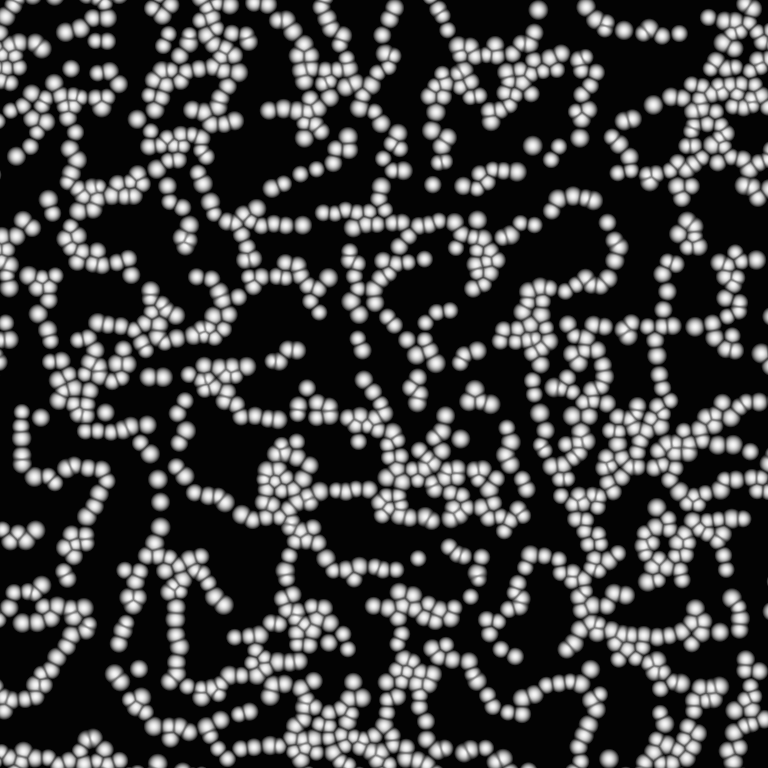
A Shadertoy shader for this pattern:

```glsl
#define GRAIN_ROWS 60.0      // grain rows per canvas height
#define GRAIN_RADIUS 0.75    // in row heights
#define RADIUS_SPREAD 0.2
#define JITTER 0.62
#define CHAIN_SCALE 11.0     // frequency of the chain network
#define CHAIN_WIDTH 0.12
#define DROPOUT 0.07         // share of grains missing from chains
#define STRAYS 0.025         // share of loose grains in the gaps
#define CREASE_WIDTH 0.45
#define CREASE_LEVEL 0.66
#define PEAK 0.97
#define BACKGROUND 0.01

vec2 hash2(vec2 p) {
    vec3 q = fract(p.xyx * vec3(0.1031, 0.1030, 0.0973));
    q += dot(q, q.yzx + 33.33);
    return fract((q.xx + q.yz) * q.zy);
}

// Slope contribution of one lattice corner
float corner(vec2 cell, vec2 offset) {
    float angle = 6.2832 * hash2(cell + 71.0).x;
    return dot(vec2(cos(angle), sin(angle)), offset);
}

float gradientNoise(vec2 p) {
    vec2 i = floor(p), f = fract(p);
    vec2 u = f * f * f * (f * (f * 6.0 - 15.0) + 10.0);
    vec2 e = vec2(1.0, 0.0);
    float low = mix(corner(i, f), corner(i + e, f - e), u.x);
    float high = mix(corner(i + e.yx, f - e.yx), corner(i + 1.0, f - 1.0), u.x);
    return mix(low, high, u.y);
}

// Zero along winding lines, which become chains of grains
float chainField(vec2 p) {
    p = mat2(0.84, 0.54, -0.54, 0.84) * p * CHAIN_SCALE + 40.0;
    p += 0.25 * sin(p.yx * 1.7);
    return gradientNoise(p);
}

// Distances to the two nearest grains, relative to their radii
vec2 nearestGrains(vec2 p) {
    vec2 nearest = vec2(8.0);
    float baseRow = floor(p.y);
    for (int j = -1; j <= 1; j++) {
        float row = baseRow + float(j);
        float shift = 0.5 * mod(row, 2.0);
        float baseColumn = floor(p.x - shift);
        for (int i = -1; i <= 1; i++) {
            vec2 id = vec2(baseColumn + float(i), row);
            vec2 seed = id + 200.0;
            vec2 center = id + vec2(shift, 0.0) + 0.5 + JITTER * (hash2(seed) - 0.5);
            vec2 random = hash2(seed + 311.0);
            bool inChain = abs(chainField(center / GRAIN_ROWS)) < CHAIN_WIDTH;
            bool present = inChain ? random.x > DROPOUT : random.x < STRAYS;
            if (!present) continue;
            float radius = GRAIN_RADIUS * (1.0 + RADIUS_SPREAD * (random.y - 0.5));
            float d = length(p - center) / radius;
            nearest = d < nearest.x ? vec2(d, nearest.x) : vec2(nearest.x, min(d, nearest.y));
        }
    }
    return nearest;
}

void mainImage(out vec4 fragColor, in vec2 fragCoord) {
    vec2 uv = fragCoord / iResolution.y;
    vec2 d = nearestGrains(uv * GRAIN_ROWS);

    // Soft dome, darkened along the seam between neighbours
    float dome = max(1.0 - d.x * d.x, 0.0);
    float crease = mix(CREASE_LEVEL, 1.0, smoothstep(0.0, CREASE_WIDTH, d.y - d.x));
    float brightness = mix(BACKGROUND, PEAK, dome * crease);
    fragColor = vec4(vec3(brightness), 1.0);
}
```
